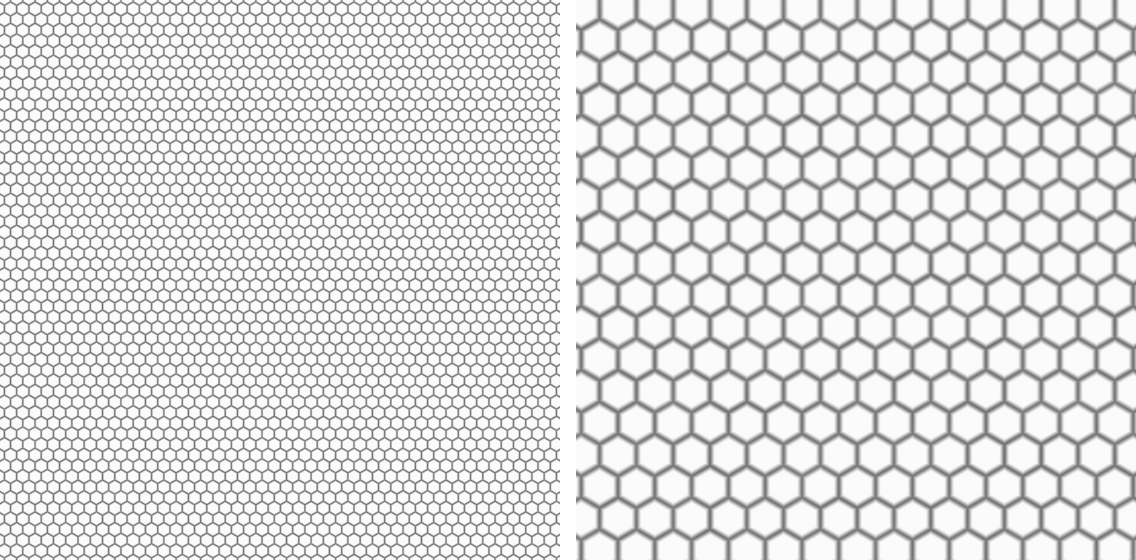
Left: the whole. Right: its middle third, enlarged.
Reproduce this pattern procedurally as a three.js fragment shader.

```glsl
// Fine honeycomb mesh of soft grey lines on near-white, with pointy-top cells.
varying vec2 vUv;

const float CELLS_ACROSS = 45.65;
const vec2 FIRST_CELL = vec2(0.0188, 0.984);   // centre of the top left cell
const vec2 LATTICE = vec2(1.0, 1.7320508);     // two rows of unit-wide cells
const vec3 PAPER = vec3(0.984, 0.985, 0.986);
const vec3 INK = vec3(0.43, 0.43, 0.445);

vec2 hashGradient(vec2 cell) {
  float h = fract(sin(dot(cell, vec2(127.1, 311.7))) * 43758.5);
  float angle = 6.28319 * h;
  return vec2(cos(angle), sin(angle));
}

float gradientNoise(vec2 p) {
  vec2 i = floor(p);
  vec2 f = p - i;
  vec2 u = f * f * f * (f * (f * 6.0 - 15.0) + 10.0);
  float a = dot(hashGradient(i), f);
  float b = dot(hashGradient(i + vec2(1.0, 0.0)), f - vec2(1.0, 0.0));
  float c = dot(hashGradient(i + vec2(0.0, 1.0)), f - vec2(0.0, 1.0));
  float d = dot(hashGradient(i + vec2(1.0, 1.0)), f - vec2(1.0, 1.0));
  return mix(mix(a, b, u.x), mix(c, d, u.x), u.y);
}

// Offset from the nearest cell centre, taken from two interleaved grids.
vec2 hexOffset(vec2 p, vec2 lattice) {
  vec2 even = mod(p + 0.5 * lattice, lattice) - 0.5 * lattice;
  vec2 odd = mod(p, lattice) - 0.5 * lattice;
  return dot(even, even) < dot(odd, odd) ? even : odd;
}

// Distance to the cell wall: 0 on the wall, 1 at the cell centre.
float wallDistance(vec2 offset) {
  vec2 q = abs(offset);
  return 1.0 - 2.0 * max(q.x, dot(q, vec2(0.5, 0.8660254)));
}

// Blurred line profile, with edges given as fractions of the cell radius.
float softLine(float dist, float inner, float outer) {
  return 1.0 - smoothstep(inner, outer, dist);
}

void main() {
  vec2 p = (vUv - FIRST_CELL) * CELLS_ACROSS;
  float line = softLine(wallDistance(hexOffset(p, LATTICE)), -0.042, 0.293);

  // Slight unevenness in the printed line.
  float strength = 1.0 + 0.09 * gradientNoise(p * 0.8);

  gl_FragColor = vec4(mix(PAPER, INK, line * strength), 1.0);
}
```
